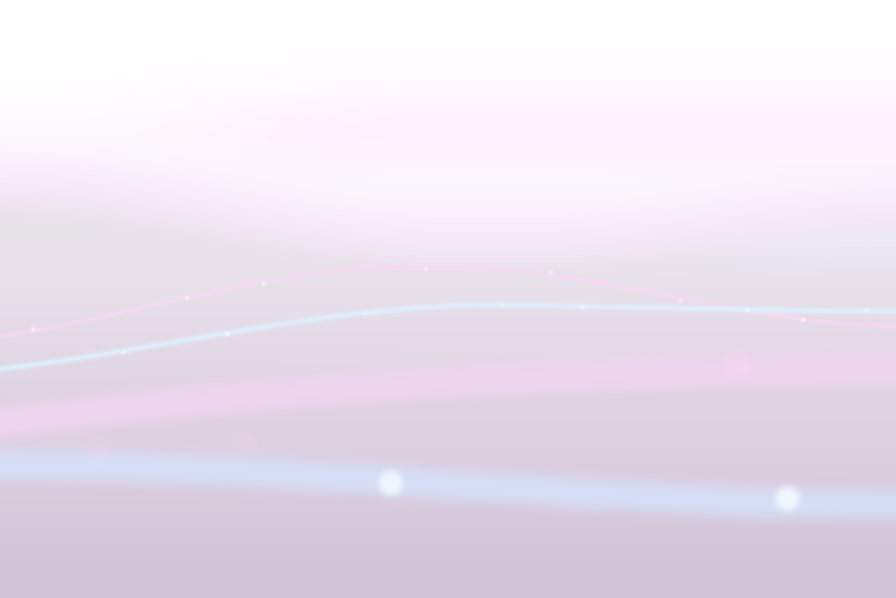
Give the GLSL for this background, as a Shadertoy shader.

```glsl
// Pale abstract backdrop: a white and pink veil above a mauve gradient,
// crossed by two soft ribbons, two fine sparkling strands and blurred orbs.
// Every curve is a height y(x) in 0..1; bands are Gaussian falloffs around it.

#define RIBBON_WIDTH 0.030
#define STRAND_WIDTH 0.0042
#define ORB_RADIUS 0.025
#define SPARK_RADIUS 0.0032
#define SPARK_COUNT 14

const vec3 WHITE = vec3(1.0, 0.995, 1.0);
const vec3 ROSE = vec3(0.995, 0.94, 0.995);
const vec3 FRINGE = vec3(0.965, 0.895, 0.98);
const vec3 PINK = vec3(0.945, 0.83, 0.94);
const vec3 BLUE = vec3(0.835, 0.87, 0.97);

float hash(float n) {
    return fract(sin(n * 127.1) * 4375.85);
}

// Gaussian falloff of a signed distance
float band(float d, float width) {
    d /= width;
    return exp(-d * d);
}

// Flat core with a soft rim
float ribbon(float d) {
    d /= RIBBON_WIDTH;
    return exp(-d * d * d * d) * 0.55 + exp(-d * d * 1.6) * 0.4;
}

float pinkStrand(float x) {
    return 0.4225 + 0.1305 * smoothstep(-0.12, 0.45, x)
         - 0.098 * smoothstep(0.5, 1.0, x);
}

float blueStrand(float x) {
    return 0.3687 + 0.1213 * smoothstep(-0.15, 0.55, x)
         - 0.010 * smoothstep(0.5, 1.0, x);
}

float pinkRibbon(float x) {
    return 0.383 - 0.09 * (1.0 - x) * (1.0 - x);
}

float blueRibbon(float x) {
    return 0.223 - 0.067 * smoothstep(0.0, 1.0, x);
}

// Mauve ground with the bright veil laid over its upper half
vec3 backdrop(vec2 uv) {
    vec3 ground = mix(vec3(0.82, 0.76, 0.84), vec3(0.865, 0.81, 0.875), smoothstep(0.0, 0.28, uv.y));
    ground = mix(ground, vec3(0.91, 0.885, 0.915), smoothstep(0.22, 0.60, uv.y));
    ground = mix(ground, vec3(0.92, 0.91, 0.97),
                 0.8 * smoothstep(0.6, 0.95, uv.x) * band(uv.y - 0.60, 0.045));

    float edge = 0.57 + 0.09 * (1.0 - smoothstep(0.0, 0.5, uv.x))
               + 0.045 * smoothstep(0.6, 1.0, uv.x);
    float above = uv.y - edge;

    vec3 veil = mix(vec3(0.98, 0.965, 0.985), WHITE, smoothstep(0.70, 0.88, uv.y));
    float roseMask = smoothstep(0.05, 0.45, uv.x) * band(uv.y - 0.785, 0.065);
    veil = mix(veil, ROSE, 0.9 * roseMask);
    veil = mix(veil, FRINGE, 0.85 * band(above - 0.02, 0.055));
    return mix(ground, veil, smoothstep(-0.035, 0.04, above));
}

// Soft disc; distances are in canvas heights
float orb(vec2 p, vec2 center, float radius) {
    return 1.0 - smoothstep(0.35 * radius, 1.2 * radius, length(p - center));
}

// Fine line, thinned by its slope so that its thickness stays even
float strand(float d, float slope, float width) {
    return band(d / sqrt(1.0 + slope * slope), width);
}

void mainImage(out vec4 fragColor, in vec2 fragCoord) {
    vec2 uv = fragCoord / iResolution.xy;
    float aspect = iResolution.x / iResolution.y;
    vec2 p = vec2(uv.x * aspect, uv.y);
    vec2 wide = vec2(aspect, 1.0);
    vec3 color = backdrop(uv);

    // Broad ribbons
    color = mix(color, PINK, 0.95 * ribbon(uv.y - pinkRibbon(uv.x)));
    color = mix(color, BLUE, ribbon(uv.y - blueRibbon(uv.x)));

    // Fine strands
    float h = 0.002;
    float yPink = pinkStrand(uv.x);
    float yBlue = blueStrand(uv.x);
    float slopePink = (pinkStrand(uv.x + h) - yPink) / (h * aspect);
    float slopeBlue = (blueStrand(uv.x + h) - yBlue) / (h * aspect);
    color = mix(color, vec3(0.98, 0.84, 0.955), 0.8 * strand(uv.y - yPink, slopePink, STRAND_WIDTH * 0.8));
    color = mix(color, vec3(0.87, 0.935, 0.995), 0.95 * strand(uv.y - yBlue, slopeBlue, STRAND_WIDTH * 1.2));

    // Sparks scattered along both strands
    for (int i = 0; i < SPARK_COUNT; i++) {
        float n = float(i);
        float x = (n + hash(n + 1.0)) / float(SPARK_COUNT);
        float y = mod(n, 2.0) < 0.5 ? pinkStrand(x) : blueStrand(x);
        y += (hash(n + 31.0) - 0.5) * 0.012;
        float glow = band(length(p - vec2(x, y) * wide), SPARK_RADIUS);
        color = mix(color, WHITE, glow * (0.35 + 0.55 * hash(n + 57.0)));
    }

    // Blurred orbs: two bright, one rose, two faint
    color = mix(color, vec3(0.94, 0.975, 1.0), 0.95 * orb(p, vec2(0.436, 0.192) * wide, ORB_RADIUS));
    color = mix(color, vec3(0.94, 0.975, 1.0), 0.95 * orb(p, vec2(0.879, 0.166) * wide, ORB_RADIUS));
    color = mix(color, vec3(0.965, 0.83, 0.95), 0.7 * orb(p, vec2(0.823, 0.390) * wide, ORB_RADIUS));
    color = mix(color, PINK, 0.25 * orb(p, vec2(0.110, 0.248) * wide, ORB_RADIUS));
    color = mix(color, PINK, 0.20 * orb(p, vec2(0.273, 0.258) * wide, ORB_RADIUS));

    fragColor = vec4(color, 1.0);
}
```
